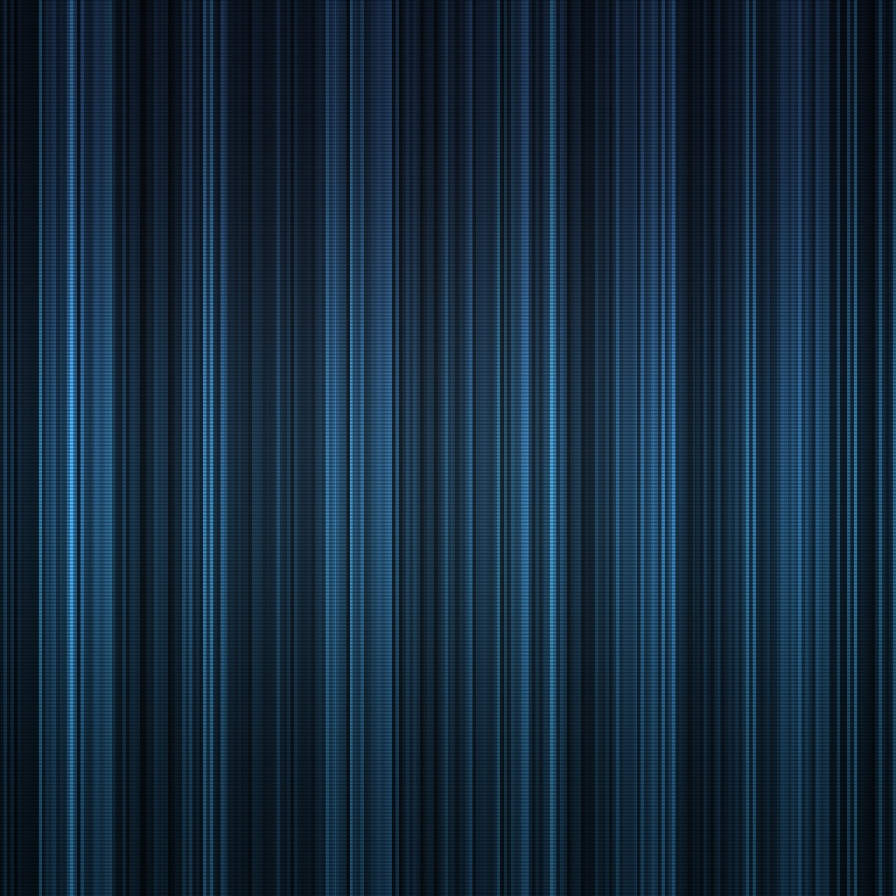
Give the GLSL for this pattern, as a WebGL 1 fragment shader.

```glsl
precision highp float;

uniform vec2 u_resolution;

float hash(float n) {
    return fract(sin(n * 12.9898) * 43758.5453);
}

// Random level per column, with edges one pixel soft
float columns(float x, float count, float seed) {
    float position = x * count;
    float edge = floor(position + 0.5);
    float blend = clamp((position - edge) * u_resolution.x / count + 0.5, 0.0, 1.0);
    return mix(hash(edge - 1.0 + seed), hash(edge + seed), blend);
}

void main() {
    vec2 uv = gl_FragCoord.xy / u_resolution;

    // Fine threads grouped into wider bands
    float thread = columns(uv.x, 256.0, 17.0);
    float band = columns(uv.x, 107.0, 411.0);
    float wide = columns(uv.x, 43.0, 733.0);
    float accent = pow(columns(uv.x, 256.0, 1291.0), 16.0);

    // Broad folds of light and shade across the width
    float fold = 0.76 - 0.27 * cos(6.2832 * 6.2 * uv.x);
    float tone = 0.07 + fold * (0.3 * thread + 0.36 * thread * band + 0.12 * wide);
    tone += 0.45 * accent;

    // Horizontal weave, faded where rows are too fine to resolve
    float weaveDepth = 0.17 * smoothstep(256.0, 512.0, u_resolution.y);
    tone *= 0.9 + weaveDepth * sin(6.2832 * 256.0 * uv.y);

    // Light across the middle, falling off above and below
    float height = (uv.y - 0.48) / 0.29;
    tone *= mix(0.54, 1.03, exp(-height * height));

    // Violet blue at the top, cyan in the lower half and on bright threads
    vec3 tint = mix(vec3(0.26, 0.69, 1.0), vec3(0.32, 0.62, 1.0), smoothstep(0.3, 1.0, uv.y));
    tint = mix(tint, vec3(0.28, 0.75, 1.0), accent);

    // Faint grey haze around the centre
    vec2 offset = (uv - vec2(0.48, 0.52)) / vec2(0.4, 0.32);
    vec3 haze = vec3(0.045, 0.04, 0.035) * exp(-dot(offset, offset));

    gl_FragColor = vec4(tint * tone + haze, 1.0);
}
```
